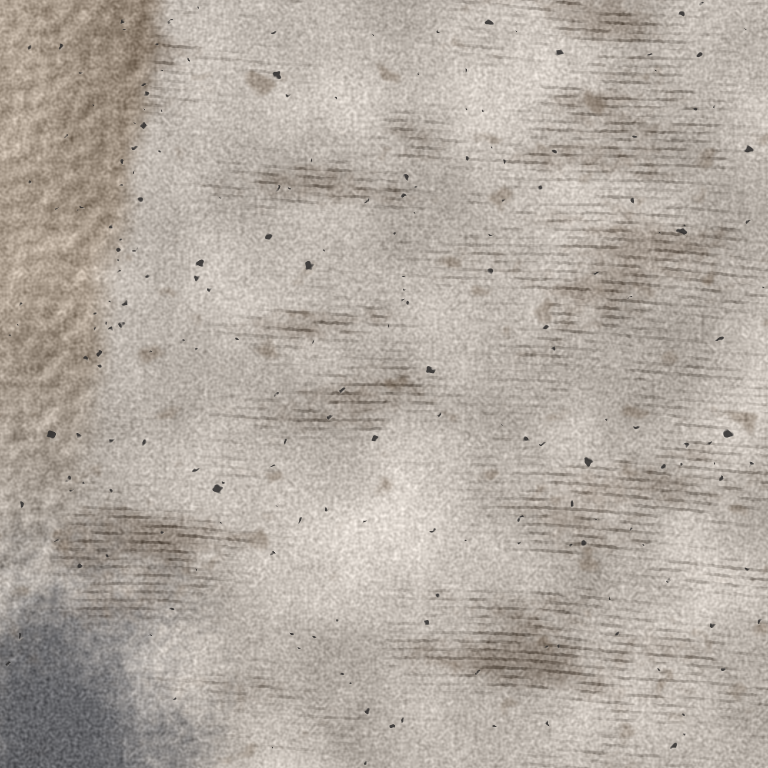
Give the GLSL for this texture, as a three.js fragment shader.

```glsl
varying vec2 vUv;

const vec3 CONCRETE = vec3(0.755, 0.725, 0.693);
const vec3 DIRT = vec3(0.675, 0.620, 0.560);
const vec3 DARK_DIRT = vec3(0.480, 0.420, 0.360);
const vec3 SOOT = vec3(0.300, 0.310, 0.335);
const vec3 CHIP = vec3(0.170, 0.165, 0.165);
const vec3 CHIP_RIM = vec3(0.800, 0.770, 0.730);
const vec3 STAIN_TINT = vec3(0.92, 1.0, 1.06);

const float LINE_COUNT = 90.0;
const float LINE_TILT = 0.05;
const float LINE_DEPTH = 0.19;
const float BLOTCH_DEPTH = 0.11;
const float STREAK_DEPTH = 0.15;
const float GRAIN_DEPTH = 0.12;
const float SEAM_BASE = 0.022;
const float SEAM_SLOPE = 0.19;
const float SEAM_WIDTH = 0.013;
const float CHIP_SOFTNESS = 0.0013;

vec2 hash2(vec2 c) {
  vec3 q = fract(c.xyx * vec3(0.1031, 0.1030, 0.0973));
  q += dot(q, q.yzx + 33.33);
  return fract((q.xx + q.yz) * q.zy);
}

float corner(vec2 cell, vec2 f, vec2 offset) {
  return dot(hash2(cell + offset) * 2.0 - 1.0, f - offset);
}

float gradientNoise(vec2 p) {
  vec2 cell = floor(p), f = fract(p);
  vec2 u = f * f * f * (f * (f * 6.0 - 15.0) + 10.0);
  float low = mix(corner(cell, f, vec2(0.0)), corner(cell, f, vec2(1.0, 0.0)), u.x);
  float high = mix(corner(cell, f, vec2(0.0, 1.0)), corner(cell, f, vec2(1.0)), u.x);
  return 1.5 * mix(low, high, u.y);
}

float fbm(vec2 p) {
  float sum = 0.0, gain = 1.0;
  for (int i = 0; i < 5; i++) {
    sum += gain * gradientNoise(p);
    p = mat2(1.6, 1.2, -1.2, 1.6) * p + 7.3;
    gain *= 0.55;
  }
  return sum;
}

// Signed distance across the seam: negative on the dirt side
float seamDistance(vec2 p) {
  return p.x - SEAM_BASE - SEAM_SLOPE * p.y;
}

float disc(vec2 d, float radius) {
  return 1.0 - smoothstep(radius - CHIP_SOFTNESS, radius + CHIP_SOFTNESS, length(d));
}

// Scattered chips, crowded along the seam: x = dark core, y = lit rim
vec2 chips(vec2 p, float cells, float chance, float seamChance, float size) {
  vec2 home = floor(p * cells), cover = vec2(0.0);
  for (int j = -1; j <= 1; j++) {
    for (int i = -1; i <= 1; i++) {
      vec2 id = home + vec2(float(i), float(j));
      vec2 pick = hash2(id + 71.0);
      vec2 center = (id + 0.2 + 0.6 * hash2(id + 5.0)) / cells;
      float across = seamDistance(center) / SEAM_WIDTH;
      float crowd = exp(-across * across) * smoothstep(0.27, 0.36, center.y);
      float present = step(pick.x, chance + seamChance * crowd);
      float radius = size * mix(0.35, 1.0, pick.y * pick.y);
      vec2 d = (p - center) * vec2(1.0, 1.2);
      vec2 lit = d - radius * vec2(0.6, -0.8);
      cover = max(cover, present * vec2(disc(d, radius), disc(lit, radius)));
    }
  }
  return vec2(cover.x, cover.y * (1.0 - cover.x));
}

void main() {
  vec2 p = vUv;
  vec2 wobble = vec2(gradientNoise(p * 130.0), gradientNoise(p * 130.0 + 41.0));
  float blotch = fbm(p * 5.0 + 3.0);
  float rough = gradientNoise(p * 75.0 + 9.0);
  float grain = gradientNoise(p * 230.0) + 0.6 * gradientNoise(p * 125.0 + 23.0);
  float slab = smoothstep(-0.025, 0.025, seamDistance(p) + 0.025 * blotch);

  // Brushed lines, broken up and gathered in streaky patches
  vec2 along = vec2(p.x, p.y + LINE_TILT * p.x);
  float streakField = fbm(along * vec2(3.2, 8.0) + 12.0);
  float phase = (along.y + 0.012 * gradientNoise(p * 3.5) + 0.0012 * wobble.x) * LINE_COUNT;
  float groove = smoothstep(0.0, 0.9, sin(phase * 6.2832));
  float breaks = smoothstep(-0.4, 0.3, gradientNoise(vec2(p.x * 28.0, phase * 0.8)));
  float patches = smoothstep(-0.3, 0.55, streakField + 0.4 * (p.x - 0.5));
  float lines = groove * breaks * patches * slab;
  float streak = smoothstep(0.12, 0.85, streakField + 0.25 * rough) * slab;

  // Ground tones
  float dirtDark = smoothstep(0.55, 1.05, p.y + 0.25 * blotch) * smoothstep(-0.16, 0.0, seamDistance(p));
  vec3 dirt = mix(DIRT, DARK_DIRT, 0.6 * dirtDark);
  dirt = mix(CONCRETE * 0.94, dirt, smoothstep(0.2, 0.65, p.y));
  vec3 color = mix(dirt, CONCRETE, slab);
  float bump = gradientNoise(p * 48.0) - gradientNoise(p * 48.0 + vec2(-0.3, 0.3));
  color += (1.0 - slab) * 0.13 * bump;
  color += BLOTCH_DEPTH * blotch + 0.025 * rough;
  color -= STREAK_DEPTH * streak * STAIN_TINT + LINE_DEPTH * lines;

  // Small brown smudges
  float smudge = smoothstep(0.42, 0.8, gradientNoise(p * vec2(19.0, 25.0) + 31.0) + 0.2 * rough);
  color = mix(color, DARK_DIRT, 0.5 * smudge);

  // Soot in the lower left corner
  vec2 sootPoint = (p - vec2(0.08, 0.05)) / vec2(0.21, 0.25);
  float soot = 1.0 - smoothstep(0.25, 1.1, length(sootPoint) + 0.35 * blotch + 0.12 * rough);
  color = mix(color, SOOT, 0.8 * soot);

  color += GRAIN_DEPTH * grain;

  // Large and small chips with ragged outlines
  vec2 ragged = p + 0.0035 * wobble;
  vec2 cover = max(chips(ragged, 24.0, 0.05, 0.4, 0.0068),
                   chips(ragged + 0.003 * wobble.yx, 60.0, 0.04, 0.5, 0.0034));
  color = mix(color, CHIP_RIM, 0.4 * cover.y);
  color = mix(color, CHIP, 0.85 * cover.x);

  gl_FragColor = vec4(clamp(color, 0.0, 1.0), 1.0);
}
```
